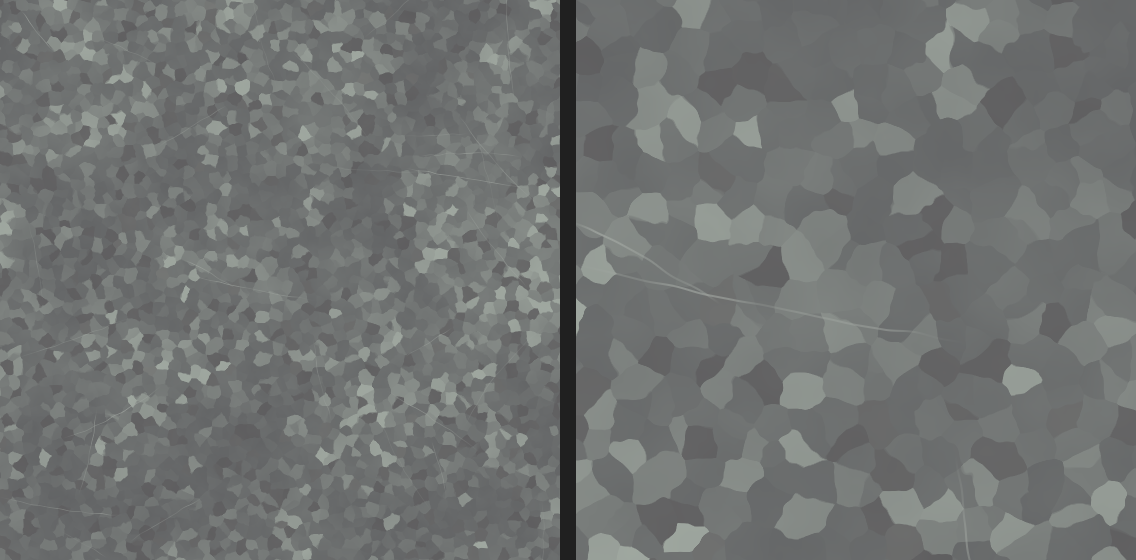
Left, the full canvas; right, a detail of the centre.
This texture is drawn by a Shadertoy shader. Its source:

```glsl
// Draws weathered galvanised metal: angular grey flakes, soft clouds and fine scratches.

const vec3 SLATE = vec3(0.390, 0.396, 0.401);
const vec3 PALE_SAGE = vec3(0.600, 0.630, 0.603);
const vec3 WARM_SHADE = vec3(-0.006, -0.018, -0.020);
const vec3 SCRATCH_COLOR = vec3(0.63, 0.65, 0.63);
const float FLAKES_ACROSS = 54.0;
const int SCRATCH_COUNT = 30;

float hash(vec2 p) {
    return fract(sin(dot(p, vec2(127.1, 311.7))) * 43758.545);
}

vec2 hash2(vec2 p) {
    return vec2(hash(p), hash(p + 57.3));
}

float noise(vec2 p) {
    vec2 i = floor(p), f = fract(p);
    f = f * f * (3.0 - 2.0 * f);
    float low = mix(hash(i), hash(i + vec2(1, 0)), f.x);
    float high = mix(hash(i + vec2(0, 1)), hash(i + vec2(1, 1)), f.x);
    return mix(low, high, f.y);
}

float fbm(vec2 p) {
    float sum = 0.0, amplitude = 0.53;
    for (int i = 0; i < 4; i++) {
        sum += amplitude * noise(p);
        p = mat2(1.6, 1.2, -1.2, 1.6) * p + 11.7;
        amplitude *= 0.5;
    }
    return sum;
}

// Colour of one flake, with a slight tilt in shade across it
vec3 flakeColor(vec2 cell, vec2 offset, float haze) {
    float cluster = smoothstep(0.35, 0.80, fbm(cell / FLAKES_ACROSS * 9.0 + 3.1));
    float shade = pow(hash(cell + 19.7), 3.0);
    float bright = smoothstep(0.96, 1.0, hash(cell + 83.1));
    float dark = step(0.87, hash(cell + 141.9)) * (1.0 - bright);
    float tilt = dot(offset, hash2(cell + 7.9) - 0.5);
    float tone = 0.02 + 0.64 * shade * (0.6 + 1.2 * cluster) + 0.16 * cluster
               + 0.20 * haze + 0.65 * bright + 0.08 * tilt;
    tone = mix(tone, tone * 0.4 - 0.07, dark);
    return mix(SLATE, PALE_SAGE, min(tone, 1.1)) + WARM_SHADE * dark * 0.6;
}

// Irregular cells of uneven size, blended over about one pixel where two meet
vec3 flakes(vec2 p, float haze, float softness) {
    vec2 base = floor(p);
    vec2 nearCell = base, nextCell = base, nearOffset = vec2(0), nextOffset = vec2(0);
    float nearDist = 9.0, nextDist = 9.0;
    for (int y = -2; y <= 2; y++)
    for (int x = -2; x <= 2; x++) {
        vec2 cell = base + vec2(x, y);
        vec2 offset = p - cell - hash2(cell);
        float d = length(offset) + 0.22 * hash(cell + 211.3);
        if (d < nearDist) {
            nextDist = nearDist; nextCell = nearCell; nextOffset = nearOffset;
            nearDist = d; nearCell = cell; nearOffset = offset;
        } else if (d < nextDist) {
            nextDist = d; nextCell = cell; nextOffset = offset;
        }
    }
    float inside = 0.5 + 0.5 * smoothstep(0.0, softness, nextDist - nearDist);
    return mix(flakeColor(nextCell, nextOffset, haze),
               flakeColor(nearCell, nearOffset, haze), inside);
}

// Coverage of one thin, bent scratch that fades along its length
float scratch(vec2 uv, float id, float pixel) {
    vec2 key = vec2(id, 4.7);
    float angle = 6.2832 * hash(key + 1.0);
    float halfLength = mix(0.04, 0.13, hash(key + 2.0));
    float bend = (hash(key + 3.0) - 0.5) * 2.0;
    vec2 q = uv - hash2(key);
    q = mat2(cos(angle), -sin(angle), sin(angle), cos(angle)) * q;
    float wobble = 0.003 * (noise(vec2(q.x * 55.0, id)) - 0.5);
    float away = abs(q.y - bend * q.x * q.x - wobble);
    float line = clamp((0.0006 - away) / pixel + 0.5, 0.0, 1.0);
    float ends = 1.0 - smoothstep(0.6, 1.0, abs(q.x) / halfLength);
    float wear = 0.3 + 0.7 * noise(vec2(q.x * 40.0, id + 9.0));
    return line * ends * wear * mix(0.25, 0.85, hash(key + 5.0));
}

void mainImage(out vec4 fragColor, in vec2 fragCoord) {
    vec2 uv = fragCoord / iResolution.y;
    float pixel = 1.0 / iResolution.y;

    // Soft clouds and slightly crooked flake edges
    float haze = smoothstep(0.35, 0.80, fbm(uv * 5.0 + 21.3));
    vec2 warp = vec2(noise(uv * 70.0), noise(uv * 70.0 + 37.0)) - 0.5;
    warp += 0.4 * (vec2(noise(uv * 200.0), noise(uv * 200.0 + 71.0)) - 0.5);
    vec2 p = (uv + 0.006 * warp) * FLAKES_ACROSS;
    vec3 color = flakes(p, haze, pixel * FLAKES_ACROSS);

    // Faint mottling
    color += 0.018 * (fbm(uv * 38.0) - 0.5);

    // Fine scratches
    for (int i = 0; i < SCRATCH_COUNT; i++)
        color = mix(color, SCRATCH_COLOR, scratch(uv, float(i), pixel));

    fragColor = vec4(color, 1.0);
}
```
